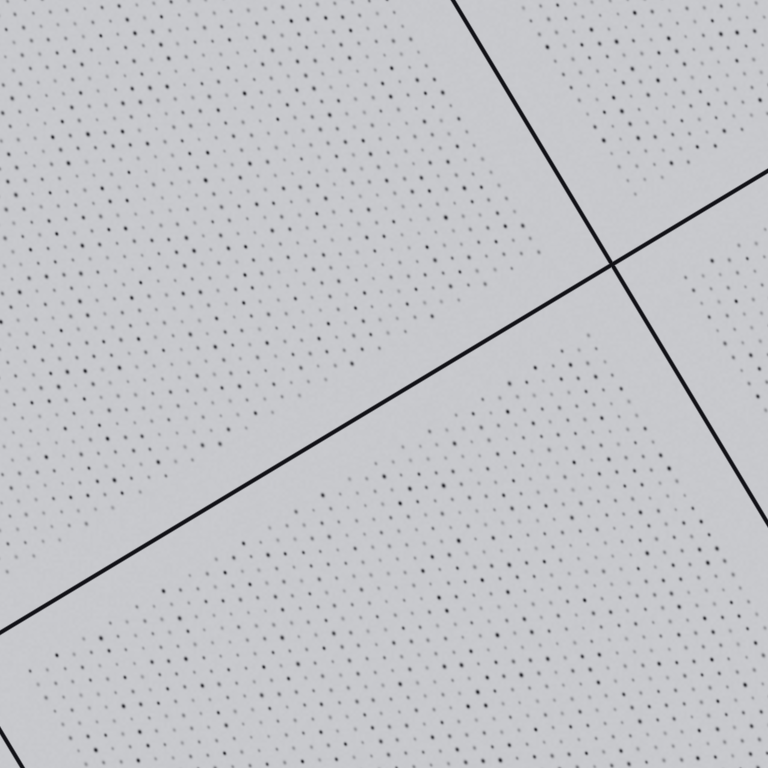
Write a Shadertoy shader that draws this texture.

```glsl
#define TILE 0.9955
#define ANGLE 0.5416
#define CROSSING vec2(0.797, 0.6555)
#define PITCH 0.0202
#define HALF_COUNT vec2(21.0, 21.5)
#define DOT_SIZE 0.0017
#define JOINT_HALF_WIDTH 0.0026
#define JOINT_SOFTNESS 0.0013
#define GRAIN 0.012
#define PANEL_COLOR vec3(0.782, 0.786, 0.802)
#define INK_COLOR vec3(0.11, 0.11, 0.13)
#define JOINT_COLOR vec3(0.07, 0.07, 0.09)

float hash(vec2 p) {
    return fract(sin(dot(p, vec2(12.9898, 78.233))) * 43758.5453);
}

float valueNoise(vec2 p) {
    vec2 cell = floor(p);
    vec2 f = fract(p);
    f = f * f * (3.0 - 2.0 * f);
    float low = mix(hash(cell), hash(cell + vec2(1.0, 0.0)), f.x);
    float high = mix(hash(cell + vec2(0.0, 1.0)), hash(cell + 1.0), f.x);
    return mix(low, high, f.y);
}

// Perforations: columns with every other one shifted by half a pitch
float perforation(vec2 local, vec2 tileId) {
    vec2 grid = local / PITCH;
    float column = round(grid.x);
    float shift = 0.5 * mod(column, 2.0);
    vec2 site = vec2(column, round(grid.y - shift) + shift);
    if (any(greaterThan(abs(site), HALF_COUNT + 0.1))) return 0.0;

    // Each hole has its own depth, size and slight offset
    vec2 seed = site + tileId * 57.0;
    vec2 jitter = vec2(hash(seed + 3.1), hash(seed + 7.7)) - 0.5;
    float depth = mix(0.25, 0.95, pow(hash(seed), 2.5));
    float size = DOT_SIZE * mix(0.85, 1.1, hash(seed + 11.3));
    vec2 offset = (grid - site - 0.06 * jitter) * PITCH;
    offset *= vec2(1.12, 0.9) / size;
    return depth * exp(-0.5 * dot(offset, offset));
}

// Straight joints along the tile borders
float joint(vec2 local, float pixel) {
    vec2 border = 0.5 * TILE - abs(local);
    float d = min(border.x, border.y) - JOINT_HALF_WIDTH;
    float soft = max(JOINT_SOFTNESS, pixel);
    return 1.0 - smoothstep(-soft, soft, d);
}

void mainImage(out vec4 fragColor, in vec2 fragCoord) {
    float pixel = 1.0 / iResolution.y;
    vec2 uv = fragCoord * pixel;

    // Rotated tile coordinates, centred in each tile
    float c = cos(ANGLE), s = sin(ANGLE);
    vec2 q = (uv - CROSSING) * mat2(c, s, -s, c) / TILE;
    vec2 tileId = floor(q);
    vec2 local = (fract(q) - 0.5) * TILE;

    // Matte panel with faint grain
    vec3 color = PANEL_COLOR + GRAIN * (valueNoise(uv * 260.0) - 0.5);
    color = mix(color, INK_COLOR, perforation(local, tileId));
    color = mix(color, JOINT_COLOR, joint(local, pixel));
    fragColor = vec4(color, 1.0);
}
```
